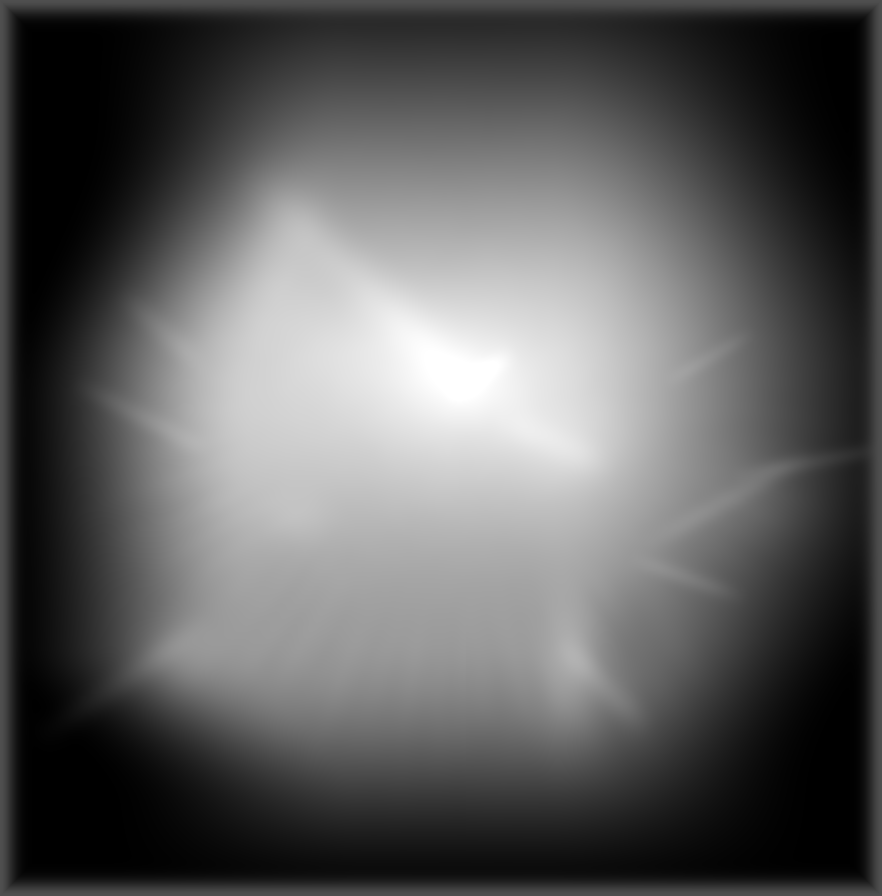
Write a WebGL 2 fragment shader that draws this texture map.

```glsl
#version 300 es
precision highp float;
// Soft grey cloud of light with a bright core, faint streaks and a hazy frame.

#define CORE vec2(0.528, 0.572)
#define LOW_LEVEL 0.61
#define HIGH_LEVEL 0.81
#define FRAME_LEVEL 0.31
#define FRAME_WIDTH 0.016
#define RAY_AMOUNT 0.035
#define CLOUD_AMOUNT 0.025

uniform vec2 u_resolution;
out vec4 fragColor;

vec2 hashGradient(vec2 cell) {
    vec2 q = vec2(dot(cell, vec2(127.1, 311.7)), dot(cell, vec2(269.5, 183.3)));
    return 2.0 * fract(sin(q) * 43758.5) - 1.0;
}

float gradientNoise(vec2 p) {
    vec2 i = floor(p), f = fract(p);
    vec2 w = f * f * f * (f * (f * 6.0 - 15.0) + 10.0);
    vec2 e = vec2(0.0, 1.0);
    float low = mix(dot(hashGradient(i), f),
                    dot(hashGradient(i + e.yx), f - e.yx), w.x);
    float high = mix(dot(hashGradient(i + e.xy), f - e.xy),
                     dot(hashGradient(i + e.yy), f - e.yy), w.x);
    return mix(low, high, w.y);
}

float cloudNoise(vec2 p) {
    float sum = 0.0, weight = 0.6;
    for (int i = 0; i < 3; i++) {
        sum += weight * gradientNoise(p);
        p = p * 2.03 + 7.1;
        weight *= 0.5;
    }
    return sum;
}

// Falling step that stays defined for descending edges.
float fall(float top, float zero, float x) {
    return 1.0 - smoothstep(top, zero, x);
}

float glow(vec2 p, vec2 center, vec2 radius) {
    vec2 d = (p - center) / radius;
    return exp(-dot(d, d));
}

// Soft line that fades towards both ends.
float streak(vec2 p, vec2 a, vec2 b, float width) {
    vec2 ab = b - a;
    float t = dot(p - a, ab) / dot(ab, ab);
    float d = length(p - a - ab * clamp(t, 0.0, 1.0)) / width;
    return exp(-d * d) * smoothstep(-0.15, 0.3, t) * fall(0.7, 1.15, t);
}

// Broad cloud: vertical level times two side slopes that shift with height.
float cloudBody(vec2 p) {
    float level = mix(LOW_LEVEL, HIGH_LEVEL, smoothstep(0.28, 0.55, p.y));
    level *= smoothstep(-0.02, 0.30, p.y) * fall(0.60, 1.12, p.y);
    float left = 0.10 * smoothstep(0.55, 0.87, p.y) + 0.12 * fall(0.10, 0.28, p.y);
    float right = 1.08 - 0.13 * smoothstep(0.57, 0.95, p.y) - 0.15 * fall(0.12, 0.45, p.y);
    return level * smoothstep(left, left + 0.29, p.x) * fall(0.62, right, p.x);
}

float brightPatches(vec2 p) {
    float v = 0.11 * glow(p, CORE, vec2(0.14, 0.10));
    v += 0.07 * glow(p, CORE, vec2(0.065, 0.048));
    v += 0.05 * glow(p, vec2(0.42, 0.61), vec2(0.09, 0.06));
    v += 0.06 * glow(p, vec2(0.317, 0.735), vec2(0.045, 0.08));
    v += 0.05 * glow(p, vec2(0.65, 0.495), vec2(0.07, 0.05));
    v += 0.04 * glow(p, vec2(0.335, 0.42), vec2(0.04, 0.03));
    v += 0.09 * glow(p, vec2(0.645, 0.25), vec2(0.03, 0.08));
    v += 0.08 * glow(p, vec2(0.205, 0.265), vec2(0.05, 0.045));
    v += 0.06 * glow(p, vec2(0.86, 0.44), vec2(0.07, 0.05));
    v -= 0.05 * glow(p, vec2(0.71, 0.29), vec2(0.04, 0.05));
    return v;
}

float streaks(vec2 p) {
    float v = 0.06 * streak(p, vec2(0.29, 0.80), vec2(0.53, 0.57), 0.028);
    v += 0.05 * streak(p, vec2(0.51, 0.56), vec2(0.58, 0.605), 0.012);
    v += 0.04 * streak(p, vec2(0.57, 0.53), vec2(0.69, 0.48), 0.020);
    v += 0.05 * streak(p, vec2(0.74, 0.395), vec2(0.91, 0.488), 0.012);
    v += 0.06 * streak(p, vec2(0.84, 0.47), vec2(1.02, 0.502), 0.010);
    v += 0.05 * streak(p, vec2(0.72, 0.375), vec2(0.84, 0.334), 0.010);
    v += 0.04 * streak(p, vec2(0.76, 0.575), vec2(0.85, 0.627), 0.009);
    v += 0.05 * streak(p, vec2(0.09, 0.57), vec2(0.23, 0.50), 0.012);
    v += 0.04 * streak(p, vec2(0.14, 0.67), vec2(0.23, 0.59), 0.014);
    v += 0.05 * streak(p, vec2(0.05, 0.18), vec2(0.23, 0.30), 0.016);
    v += 0.06 * streak(p, vec2(0.64, 0.28), vec2(0.73, 0.19), 0.016);
    return v;
}

// Fine radial fibres, strongest around the lower rim of the cloud.
float fibres(vec2 p) {
    vec2 d = p - CORE;
    float radius = length(d);
    float angle = atan(d.x, d.y + 1e-5);
    float rim = smoothstep(0.20, 0.38, radius) * fall(0.42, 0.56, radius);
    return rim * fall(0.45, 0.70, p.y) * gradientNoise(vec2(angle * 13.0, radius * 9.0));
}

void main() {
    vec2 p = gl_FragCoord.xy / u_resolution;
    float body = cloudBody(p);
    float value = body + brightPatches(p) + streaks(p);
    value += body * (CLOUD_AMOUNT * cloudNoise(p * 11.0) + RAY_AMOUNT * fibres(p));

    // Hazy frame along the canvas edge.
    vec2 toEdge = min(p, 1.0 - p) / FRAME_WIDTH;
    vec2 haze = exp(-toEdge * toEdge);
    value = mix(value, FRAME_LEVEL, max(haze.x, haze.y));
    fragColor = vec4(vec3(clamp(value, 0.0, 1.0)), 1.0);
}
```
